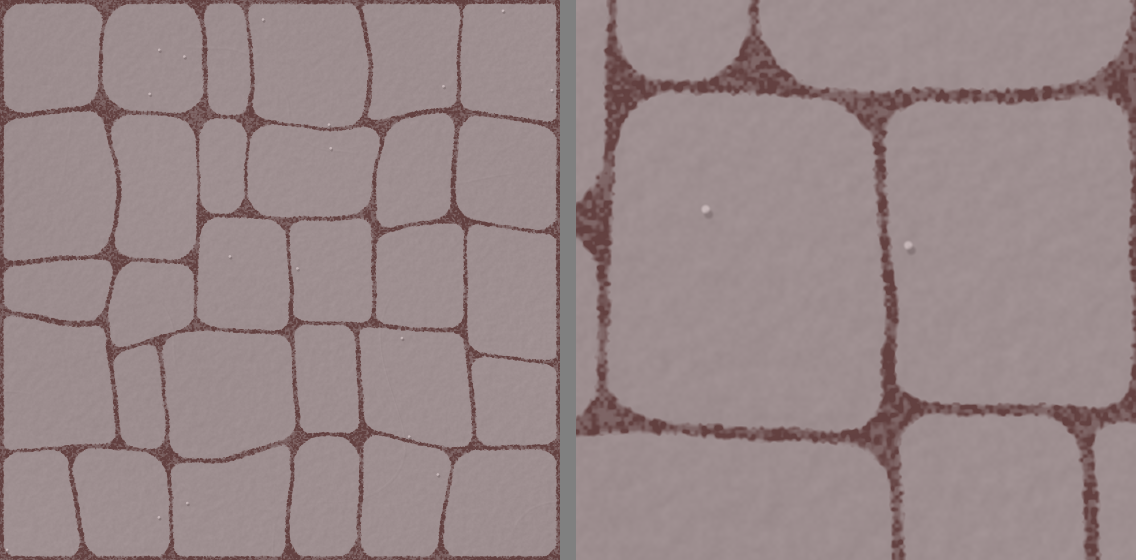
Left, the full canvas; right, a detail of the centre.
This texture is drawn by a WebGL 1 fragment shader. Its source:

```glsl
precision highp float;
// Flat mauve paving stones with rounded corners, parted by thin grainy red-brown joints.
// Staggered rectangles come from a jittered lattice whose vertices carry horizontal and
// vertical joints in turn; a noise warp bends them, and rounding widens the junctions.

uniform vec2 u_resolution;

const vec2 GRID = vec2(6.0, 5.0);          // columns and rows of stones
const float JITTER = 0.68;                 // joint displacement, in cells
const float SEED = 17.0;
const float WARP = 0.055;                  // large bends of the joints
const float WOBBLE = 0.004;                // small unsteadiness of the joints
const float JOINT_HALF = 0.0034;
const float JOINT_SOFT = 0.0017;
const float BORDER = 0.0065;               // joint around the canvas
const float RADIUS_MIN = 0.022;
const float RADIUS_MAX = 0.052;
const vec3 STONE = vec3(0.617, 0.557, 0.562);
const vec3 JOINT_DARK = vec3(0.385, 0.252, 0.25);

float hash(vec2 p) {
  vec3 q = fract(p.xyx * 0.1031);
  q += dot(q, q.yzx + 33.33);
  return fract((q.x + q.y) * q.z);
}

float noise(vec2 p) {
  vec2 i = floor(p), f = fract(p);
  f = f * f * (3.0 - 2.0 * f);
  return mix(mix(hash(i), hash(i + vec2(1.0, 0.0)), f.x),
             mix(hash(i + vec2(0.0, 1.0)), hash(i + 1.0), f.x), f.y);
}

vec2 noise2(vec2 p) {
  return vec2(noise(p), noise(p + 47.3)) - 0.5;
}

// Joint through a lattice vertex: a height on even vertices, an x position on odd ones.
float jointAt(vec2 vertex) {
  bool even = mod(vertex.x + vertex.y, 2.0) < 0.5;
  float place = even ? vertex.y : vertex.x;
  float last = even ? GRID.y : GRID.x;
  bool onRim = place < 0.5 || place > last - 0.5;
  return place + (onRim ? 0.0 : (hash(vertex + SEED) - 0.5) * JITTER);
}

// Signed distance to the rounded stone of one lattice cell, in canvas units.
float stoneDistance(vec2 p, vec2 cell) {
  float a = jointAt(cell);
  float b = jointAt(cell + vec2(1.0, 0.0));
  float c = jointAt(cell + 1.0);
  float d = jointAt(cell + vec2(0.0, 1.0));
  bool even = mod(cell.x + cell.y, 2.0) < 0.5;
  vec2 low = (even ? vec2(d, a) : vec2(a, b)) / GRID;
  vec2 high = (even ? vec2(b, c) : vec2(c, d)) / GRID;
  vec2 halfSize = 0.5 * (high - low);
  float radius = mix(RADIUS_MIN, RADIUS_MAX, hash(cell + 5.7 * SEED));
  radius = min(radius, 0.85 * min(halfSize.x, halfSize.y));
  vec2 q = abs(p - 0.5 * (low + high)) - halfSize + radius;
  return length(max(q, 0.0)) + min(max(q.x, q.y), 0.0) - radius;
}

float nearestStone(vec2 p) {
  vec2 home = floor(p * GRID);
  float nearest = 1.0;
  for (int y = -1; y <= 1; y++)
    for (int x = -1; x <= 1; x++)
      nearest = min(nearest, stoneDistance(p, home + vec2(float(x), float(y))));
  return nearest;
}

// Height of the plaster-like stone face.
float relief(vec2 p) {
  float crease = 1.0 - smoothstep(0.0, 0.012, abs(noise(p * 5.0 + 9.0) - 0.5));
  crease *= smoothstep(0.55, 0.8, noise(p * 7.0 + 31.0));
  return noise(p * 85.0) + 0.55 * noise(p * 190.0) + 0.5 * crease;
}

// Rare chips: a light fleck with a dark lower side.
float chips(vec2 p) {
  vec2 g = p * 16.0, cell = floor(g);
  vec2 offset = fract(g) - 0.5 - 0.6 * noise2(cell * 3.7);
  float present = step(0.93, hash(cell + 71.0));
  float light = 1.0 - smoothstep(0.02, 0.055, length(offset));
  float dark = 1.0 - smoothstep(0.02, 0.06, length(offset + vec2(-0.03, 0.05)));
  return present * (0.16 * light - 0.09 * dark);
}

void main() {
  vec2 uv = gl_FragCoord.xy / u_resolution;
  float pixel = 1.0 / min(u_resolution.x, u_resolution.y);
  vec2 rim = min(uv, 1.0 - uv);

  // Bent joints that stay straight along the rim
  vec2 bend = WARP * noise2(uv * 4.6 + SEED) + WOBBLE * noise2(uv * 27.0);
  vec2 p = uv + bend * smoothstep(0.0, 0.12, rim);

  // Joint coverage with a crumbly edge
  float grain = 0.6 * noise(uv * 410.0) + 0.4 * noise(uv * 215.0 + 13.0);
  float width = JOINT_HALF * mix(0.65, 1.35, noise(uv * 11.0 + 3.0));
  float joint = max(nearestStone(p) + width, BORDER - min(rim.x, rim.y));
  float soft = max(JOINT_SOFT, 0.8 * pixel);
  float cover = smoothstep(-soft, soft, joint + (grain - 0.5) * 0.0035);
  cover *= mix(0.5, 1.08, smoothstep(0.2, 0.75, grain + 0.3 * (noise(uv * 23.0) - 0.5)));

  // Stone face lit from the upper left
  vec2 lightStep = vec2(-0.0015, 0.0015);
  float shade = 0.022 * (relief(uv - lightStep) - relief(uv + lightStep));
  shade += 0.016 * (noise(uv * 3.0 + 8.0) - 0.5) + 0.022 * (grain - 0.5);
  vec3 stone = STONE + shade + chips(uv);

  gl_FragColor = vec4(mix(stone, JOINT_DARK + 0.5 * shade, clamp(cover, 0.0, 1.0)), 1.0);
}
```
